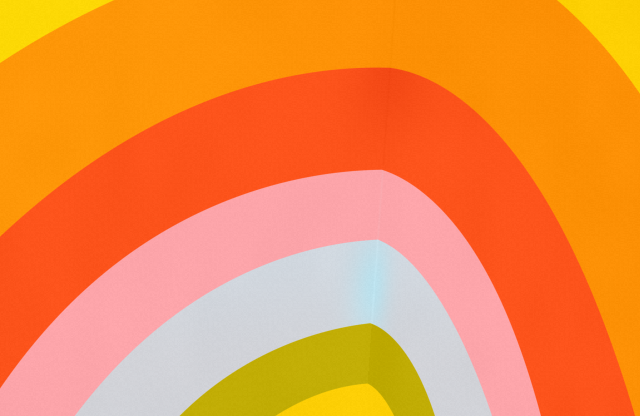
Reproduce this background procedurally as a WebGL 2 fragment shader.

```glsl
#version 300 es
precision highp float;

uniform vec2 u_resolution;
out vec4 outColor;

float hash(vec2 p) {
    return fract(sin(dot(p, vec2(127.1, 311.7))) * 43758.5453);
}

float noise(vec2 p) {
    vec2 i = floor(p), f = fract(p);
    f = f * f * (3.0 - 2.0 * f);
    return mix(mix(hash(i), hash(i + vec2(1, 0)), f.x),
               mix(hash(i + vec2(0, 1)), hash(i + vec2(1, 1)), f.x), f.y);
}

// Coverage below an arch: each side falls from the apex by a*u + b*u^2 + c*u^5
float archMask(vec2 p, vec2 apex, vec3 left, vec3 right) {
    float u = abs(p.x - apex.x);
    vec3 k = p.x < apex.x ? left : right;
    float u4 = u * u * u * u;
    float fall = u * (k.x + k.y * u + k.z * u4);
    float slope = k.x + 2.0 * k.y * u + 5.0 * k.z * u4;
    float d = (apex.y - fall - p.y) / sqrt(1.0 + slope * slope);
    float soft = max(0.0014, 0.75 / u_resolution.y);
    return smoothstep(-soft, soft, d);
}

void main() {
    vec2 p = gl_FragCoord.xy / u_resolution.y;

    // Signed distance from the leaning corner fold
    float fold = p.x - (0.878 + 0.0718 * p.y);
    float nearFold = exp(-fold * fold / 0.008);
    float crease = exp(-pow(fold / 0.0025, 2.0));

    // Paint colours with gentle shading
    vec3 outerYellow = mix(vec3(0.99, 0.85, 0.02), vec3(0.99, 0.81, 0.01), p.x / 1.54);
    vec3 orange = mix(vec3(0.995, 0.59, 0.03), vec3(0.99, 0.565, 0.02), smoothstep(0.3, 1.0, p.x));
    vec3 red = vec3(0.99, 0.325, 0.105) - vec3(0.035, 0.04, 0.02) * nearFold * smoothstep(0.6, 0.85, p.y);
    vec3 pink = vec3(0.99, 0.645, 0.665) + vec3(-0.01, 0.02, 0.02) * crease;
    vec3 grey = mix(vec3(0.82, 0.825, 0.845), vec3(0.82, 0.85, 0.88), smoothstep(0.1, 0.45, p.y));
    vec3 olive = vec3(0.76, 0.68, 0.02) - 0.02 * nearFold * step(0.0, fold);
    vec3 innerYellow = vec3(0.99, 0.81, 0.02);

    // Cool glow in the corner, wider on the left of the fold
    float glowWidth = fold < 0.0 ? 0.055 : 0.035;
    float glow = exp(-pow(fold / glowWidth, 2.0)) * exp(-pow((p.y - 0.31) / 0.13, 2.0));
    grey = mix(grey, vec3(0.72, 0.89, 0.94), 0.85 * glow) + 0.02 * crease;

    // Nested arches, outermost first
    vec3 color = outerYellow;
    color = mix(color, orange, archMask(p, vec2(0.952, 1.157), vec3(0.02, 0.309, 0.012), vec3(-0.005, 1.04, 0.4)));
    color = mix(color, red, archMask(p, vec2(0.938, 0.837), vec3(-0.03, 0.477, 0.02), vec3(0.14, 1.8, 1.85)));
    color = mix(color, pink, archMask(p, vec2(0.918, 0.592), vec3(0.012, 0.495, 0.15), vec3(0.32, 2.4, 14.5)));
    color = mix(color, grey, archMask(p, vec2(0.908, 0.424), vec3(0.05, 0.63, 0.26), vec3(0.39, 3.9, 14.0)));
    color = mix(color, olive, archMask(p, vec2(0.89, 0.223), vec3(0.11, 0.72, 1.05), vec3(0.34, 5.9, 300.0)));
    color = mix(color, innerYellow, archMask(p, vec2(0.8835, 0.078), vec3(0.07, 1.27, 0.0), vec3(0.467, 11.7, 0.0)));

    // Faint fold line, wall mottling and fine grain
    color -= 0.012 * crease * step(0.6, p.y);
    color += 0.012 * (noise(p * vec2(14.0, 8.0)) - 0.5);
    color += 0.016 * (hash(floor(p * 332.0)) - 0.5);
    outColor = vec4(clamp(color, 0.0, 1.0), 1.0);
}
```
